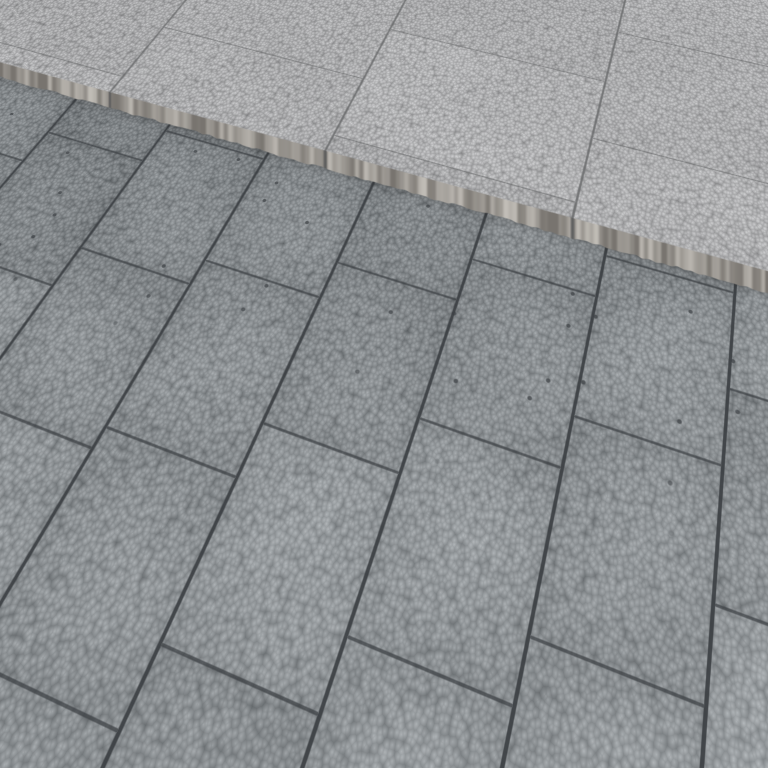
A Shadertoy shader for this texture:

```glsl
// Granite paving in perspective: staggered dark pavers below a raised walk of larger pale slabs.
// Two vanishing points turn the canvas into ground coordinates (across, away), where joints
// are straight lines; cellular noise gives the grain and layered sines the soft stains.

const vec2  VANISH      = vec2(1.052, -0.983);  // where the long joints meet, y downward
const float CROSS_X     = -4.113;               // x where the cross joints meet
const float TILT        = 0.02;                 // slope of the horizon
const float PAVER_WIDTH = 0.1312;
const float SLAB_WIDTH  = 0.291;
const float SLAB_LENGTH = 0.595;
const vec2  KERB_TOP    = vec2(0.081, 0.272);   // height at left, slope
const vec2  KERB_FOOT   = vec2(0.100, 0.2815);
const vec3  PAVER_COL   = vec3(0.560, 0.578, 0.590);
const vec3  SLAB_COL    = vec3(0.672, 0.674, 0.680);
const vec3  JOINT_COL   = vec3(0.235, 0.250, 0.265);
const vec3  SEAM_COL    = vec3(0.420, 0.425, 0.430);
const vec3  KERB_DARK   = vec3(0.470, 0.455, 0.435);
const vec3  KERB_LIGHT  = vec3(0.760, 0.745, 0.720);
const vec2  GRAIN_SCALE = vec2(32.0, 66.0);

// Each paver column: position of one cross joint, paver length
const vec2 COURSES[8] = vec2[8](
    vec2(3.416, 0.530), vec2(3.042, 0.512), vec2(2.670, 0.515), vec2(2.730, 0.545),
    vec2(2.878, 0.527), vec2(3.030, 0.527), vec2(2.640, 0.535), vec2(2.845, 0.550));

vec2 hash2(vec2 p) {
    return fract(sin(vec2(dot(p, vec2(127.1, 311.7)), dot(p, vec2(269.5, 183.3)))) * 43758.55);
}

// Distance to the nearest scattered point, and that point's random id
vec2 cellular(vec2 p) {
    vec2 cell = floor(p), best = vec2(9.0, 0.0);
    for (int j = -1; j <= 1; j++)
    for (int i = -1; i <= 1; i++) {
        vec2 c = cell + vec2(i, j);
        vec2 r = hash2(c);
        float d = length(c + r - p);
        if (d < best.x) best = vec2(d, fract(r.x * 17.3 + r.y * 31.7));
    }
    return best;
}

float stains(vec2 p) {
    return (sin(p.x * 2.3 + 1.7 * sin(p.y * 3.1)) + sin(p.y * 5.7 + 1.3 * sin(p.x * 3.9 + 1.0))
          + 0.6 * sin(p.x * 7.1 - p.y * 9.0)) / 2.6;
}

// Smooth one-dimensional noise for the kerb streaks
float streaks(float x) {
    float i = floor(x);
    return mix(hash2(vec2(i, 3.0)).x, hash2(vec2(i + 1.0, 3.0)).x, smoothstep(0.0, 1.0, x - i));
}

float fan(vec2 q) { return (q.x - VANISH.x) / (q.y - VANISH.y); }

// Coverage of the line at every whole number of x
float joint(float x, float halfWidth, float blur) {
    return 1.0 - smoothstep(halfWidth - blur, halfWidth + blur, abs(x - round(x)));
}

void mainImage(out vec4 fragColor, in vec2 fragCoord) {
    vec2 q = fragCoord / iResolution.xy;
    q.y = 1.0 - q.y;
    float px = 1.0 / iResolution.y;

    // Ground coordinates
    float depth = q.y - VANISH.y - TILT * (q.x - VANISH.x);
    float across = fan(q);
    float away = (q.x - CROSS_X) / depth;
    float blurU = fwidth(across) * 0.8, blurV = fwidth(away) * 0.8;
    float u = across / PAVER_WIDTH + 6.531;

    // Shared grain and stains
    vec2 ground = vec2(u, away * 2.0);
    vec2 grainPos = vec2(u, away) * GRAIN_SCALE;
    float grain = 0.17 * (0.42 - cellular(grainPos).x)
                + 0.09 * (0.42 - cellular(grainPos * 0.47 + 19.0).x);
    float stain = stains(ground);

    // Dark pavers, each with its own tone and darker rim
    float column = floor(u);
    vec2 course = COURSES[clamp(int(column) + 1, 0, 7)];
    float v = (away - course.x) / course.y;
    vec2 f = vec2(fract(u), fract(v));
    float rim = 1.0 - pow(16.0 * f.x * (1.0 - f.x) * f.y * (1.0 - f.y), 0.4);
    float tone = 0.045 * (hash2(vec2(column, floor(v))).x - 0.5) + 0.016 * stain
               - 0.055 * rim - 0.05 * smoothstep(2.7, 3.8, away) + 0.035 * q.x;
    vec3 pavers = PAVER_COL + tone + grain;

    // Sparse dark pits, mostly far off
    vec2 pit = cellular(vec2(u * 3.5, away * 9.0) + 5.0);
    float pitted = step(0.72, pit.y) * smoothstep(2.8, 3.2, away);
    pavers = mix(pavers, JOINT_COL, 0.7 * pitted * (1.0 - smoothstep(0.03, 0.08, pit.x)));

    float crossJoint = joint(v, 0.0035 / course.y, blurV / course.y);
    float longJoint = joint(u, 0.0115, blurU / PAVER_WIDTH);
    pavers = mix(pavers, JOINT_COL, max(0.92 * longJoint, 0.72 * crossJoint));

    // Pale slabs in half bond
    float su = (across + 0.242) / SLAB_WIDTH;
    float row = floor(su);
    float sv = (away - 4.18) / SLAB_LENGTH + 0.5 * mod(row, 2.0);
    vec3 slabs = SLAB_COL + 1.15 * grain + 0.012 * stain
               + 0.03 * (hash2(vec2(row, floor(sv)) + 40.0).x - 0.5);
    float seam = max(joint(su, 0.0045, blurU / SLAB_WIDTH),
                     0.85 * joint(sv, 0.0035, blurV / SLAB_LENGTH));
    slabs = mix(slabs, SEAM_COL, 0.85 * seam);

    // Kerb face with upright streaks and the slab seams carried down
    float top = KERB_TOP.x + KERB_TOP.y * q.x;
    float foot = KERB_FOOT.x + KERB_FOOT.y * q.x;
    float streak = 0.6 * streaks(q.x * 170.0) + 0.4 * streaks(q.x * 67.0 + 9.0);
    vec3 kerb = mix(KERB_DARK, KERB_LIGHT, smoothstep(0.15, 0.95, streak));
    float kerbSeam = joint((fan(vec2(q.x, top)) + 0.242) / SLAB_WIDTH, 0.006, 0.006);
    kerb = mix(kerb, SEAM_COL * 0.8, 0.8 * kerbSeam);

    // Stack the levels, with a faint shadow at the kerb foot
    pavers *= 1.0 - 0.16 * exp(-max(q.y - foot, 0.0) * 160.0);
    vec3 col = mix(slabs, kerb, smoothstep(-px, px, q.y - top));
    float ragged = 0.003 * (streaks(q.x * 110.0 + 50.0) - 0.5);
    col = mix(col, pavers, smoothstep(-px, px, q.y - foot - ragged));
    fragColor = vec4(clamp(col, 0.0, 1.0), 1.0);
}
```
